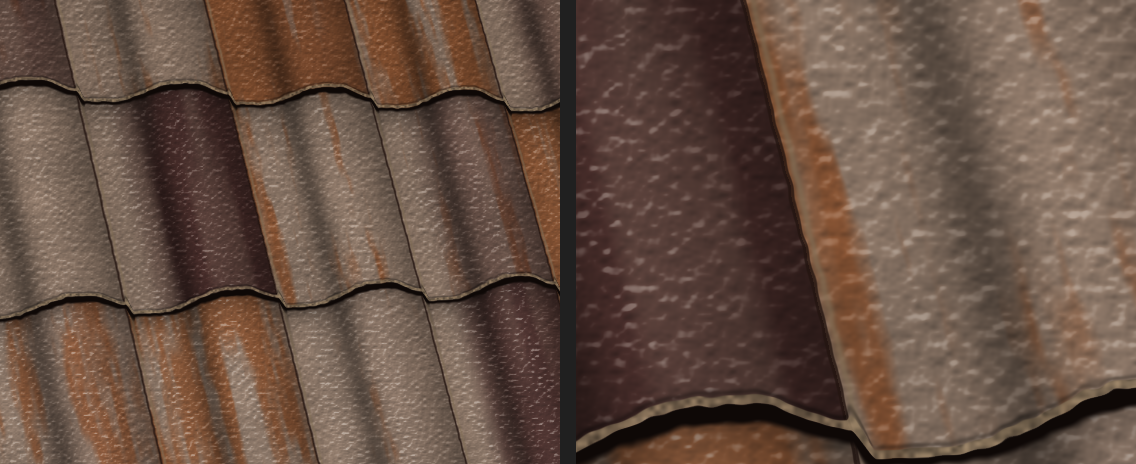
Left: the whole. Right: its middle third, enlarged.
Write a Shadertoy shader that draws this texture.

```glsl
// Colours
const vec3 CLAY   = vec3(0.485, 0.408, 0.352);
const vec3 RUST   = vec3(0.470, 0.265, 0.140);
const vec3 PLUM   = vec3(0.235, 0.140, 0.130);
const vec3 GLAZE  = vec3(0.800, 0.770, 0.740);
const vec3 RIM    = vec3(0.470, 0.400, 0.310);
const vec3 SHADOW = vec3(0.055, 0.032, 0.025);

// Layout, in canvas heights, y pointing down
const float FIRST_SEAM   = 0.118;   // x of seam 0 at the top
const float TILE_WIDTH   = 0.3325;
const float NARROWING    = 0.0102;  // tiles shrink to the right
const float SEAM_LEAN    = 0.231;
const float LEAN_SPREAD  = 0.016;   // seams fan out to the right
const float FIRST_LIP    = 0.218;
const float COURSE_STEP  = 0.460;
const float LIP_TILT     = 0.007;
const float TILT_CHANGE  = -0.0213;
const float ROLL_HEIGHT  = 0.043;
const float RIM_WIDTH    = 0.0065;
const float SEAM_WIDTH   = 0.0022;
const float GRAIN_SCALE  = 150.0;
const float GRAIN_DEPTH  = 0.22;

// Stain strength per tile: three courses of five tiles
const int COLUMNS = 5;
const float RUST_AMOUNT[15] = float[15](
    0.30, 0.42, 0.90, 0.72, 0.20,
    0.05, 0.10, 0.42, 0.30, 0.85,
    0.42, 0.62, 0.22, 0.10, 0.30);
const float PLUM_AMOUNT[15] = float[15](
    0.50, 0.00, 0.12, 0.00, 0.40,
    0.00, 0.95, 0.00, 0.45, 0.00,
    0.10, 0.00, 0.05, 0.95, 0.00);

float hash(vec2 p) {
    return fract(sin(dot(p, vec2(127.1, 311.7))) * 43758.5453);
}

float noise(vec2 p) {
    vec2 i = floor(p), f = fract(p);
    f = f * f * (3.0 - 2.0 * f);
    return mix(mix(hash(i), hash(i + vec2(1, 0)), f.x),
               mix(hash(i + vec2(0, 1)), hash(i + vec2(1, 1)), f.x), f.y);
}

float bell(float x, float centre, float width) {
    float t = (x - centre) / width;
    return exp(-t * t);
}

// Column coordinate: whole numbers lie on the seams
float columnAt(vec2 p) {
    float b = TILE_WIDTH + LEAN_SPREAD * p.y;
    float c = p.x - FIRST_SEAM - SEAM_LEAN * p.y;
    return (b - sqrt(max(b * b - 4.0 * NARROWING * c, 0.0))) / (2.0 * NARROWING);
}

// Height of the tile roll across one tile, with a step at the seam
float roll(float f) {
    float rise = smoothstep(0.2, 0.7, f) * (1.0 - 0.5 * smoothstep(0.8, 1.0, f));
    return rise + 0.5 * (1.0 - smoothstep(0.0, 0.045, f));
}

float lipHeight(float column, float course) {
    return FIRST_LIP + COURSE_STEP * course
         + column * (LIP_TILT + TILT_CHANGE * course)
         - ROLL_HEIGHT * roll(fract(column));
}

// Distance below a lip, corrected for its slope
float lipDistance(float y, float column, float course) {
    const float E = 0.004;
    float rise = lipHeight(column + E, course) - lipHeight(column - E, course);
    float slope = rise / (2.0 * E * TILE_WIDTH);
    return (y - lipHeight(column, course)) / sqrt(1.0 + slope * slope);
}

vec3 tileSurface(vec2 p, float column, float course) {
    float f = fract(column);
    int id = int(course) * COLUMNS + int(clamp(floor(column) + 1.0, 0.0, 4.0));

    // Stains run along the tile
    vec2 along = vec2(column * 12.0, p.y * 3.5 + course * 7.0);
    float streak = 0.7 * noise(along) + 0.3 * noise(along * vec2(3.0, 5.0));
    float rust = smoothstep(0.9 - RUST_AMOUNT[id], 1.3 - RUST_AMOUNT[id], streak);
    float plum = PLUM_AMOUNT[id] * smoothstep(0.12, 0.45, f);
    plum *= 0.75 + 0.5 * noise(along * 0.8 + 31.0);
    vec3 color = mix(CLAY, RUST, 0.85 * rust);
    color = mix(color, PLUM, clamp(plum, 0.0, 1.0));

    // Pan, valley, crest and falling side
    float shade = 1.0 + 0.08 * bell(f, 0.14, 0.13) - 0.33 * bell(f, 0.41, 0.085)
                + 0.13 * bell(f, 0.62, 0.13) - 0.22 * bell(f, 1.0, 0.13);
    shade *= 0.93 + 0.04 * course + 0.12 * (noise(p * 14.0) - 0.5);

    // Rippled glaze catching the light
    vec2 g = p * GRAIN_SCALE * vec2(0.8, 1.0);
    float ripple = noise(g) - noise(g + vec2(0.3, 0.8));
    ripple += 0.5 * (noise(g * 2.1) - noise(g * 2.1 + vec2(0.4, 0.8)));
    float gloss = 0.3 + 0.7 * max(bell(f, 0.2, 0.13), bell(f, 0.64, 0.14));
    color *= shade * (1.0 + GRAIN_DEPTH * ripple);
    float glint = smoothstep(0.1, 0.8, ripple) * gloss * (0.25 + 0.12 * course);
    return mix(color, GLAZE, glint + 0.04 * gloss * course);
}

void mainImage(out vec4 fragColor, in vec2 fragCoord) {
    float px = 1.0 / iResolution.y;
    vec2 p = vec2(fragCoord.x, iResolution.y - fragCoord.y) * px;
    float wobble = noise(p * 90.0) - 0.5;
    float column = columnAt(p + vec2(0.002 * wobble, 0.0));
    float bump = roll(fract(column));

    // Course under this point
    float course = 0.0;
    for (float i = 0.0; i < 2.0; i++)
        course += step(lipHeight(column, i) + 0.003, p.y);
    vec3 color = tileSurface(p, column, course);

    // Seams: dark joint with a pale rim on its right
    float seam = (column - floor(column + 0.5)) * TILE_WIDTH;
    color = mix(color, RIM * 1.08, 0.6 * bell(seam, 0.007, 0.003));
    float joint = 1.0 - smoothstep(SEAM_WIDTH - px, SEAM_WIDTH + px, abs(seam));
    color = mix(color, SHADOW * 2.5, 0.8 * joint);

    // Lips: soft shade, rough rim and the black gap below
    for (float i = 0.0; i < 2.0; i++) {
        float d = lipDistance(p.y, column, i) + 0.003 * wobble;
        color *= 1.0 - 0.45 * step(0.0, d) * exp(-max(d, 0.0) / 0.025);
        float rim = smoothstep(-RIM_WIDTH - px, -RIM_WIDTH + px, d)
                  * (1.0 - smoothstep(-px, px, d));
        color = mix(color, RIM * (0.65 + 0.7 * noise(p * 230.0)), 0.85 * rim);
        color *= 1.0 - 0.3 * bell(d, -RIM_WIDTH - 0.002, 0.002);
        float gap = 0.006 + 0.007 * bump;
        float dark = smoothstep(-px, px, d)
                   * (1.0 - smoothstep(gap - 0.003, gap + 0.003, d));
        color = mix(color, SHADOW, dark);
    }
    fragColor = vec4(clamp(color, 0.0, 1.0), 1.0);
}
```
